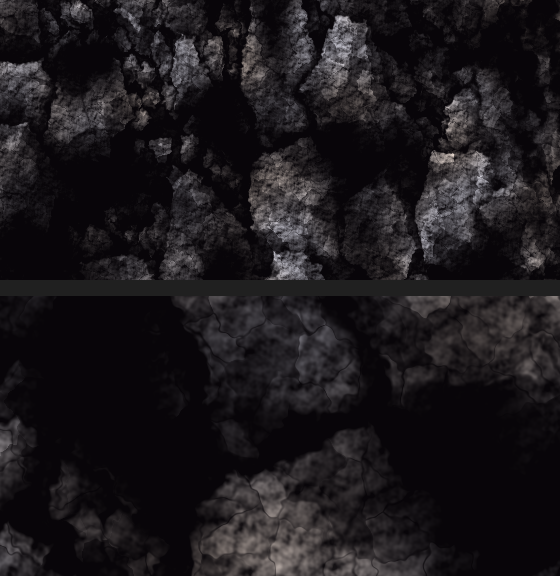
Top: the whole. Bottom: its middle third, enlarged.
Give the GLSL for this texture, as a WebGL 1 fragment shader.

```glsl
precision highp float;
uniform vec2 u_resolution;
const float TAU = 6.2831853;
const vec3 LIGHT = vec3(-0.30, 0.54, 0.79);
const vec3 SHADOW_COLOR = vec3(0.032, 0.021, 0.034);
const vec3 COOL_STONE = vec3(0.98, 0.99, 1.03);
const vec3 WARM_STONE = vec3(1.06, 0.99, 0.91);
const vec2 ROCK_STRETCH = vec2(1.0, 1.5);
const float ROCK_RADIUS = 0.57;
const float SLAB_SIZE = 0.30;
const float BLOCK_SIZE = 0.14;
const float RUBBLE_SIZE = 0.065;
const float EDGE_SOFTNESS = 0.004;
const float LEAN = 0.12;
const float ROUGHNESS = 0.045;
const float GRIT_SCALE = 22.0;
const float GRIT_CONTRAST = 1.1;
const float RELIEF_CONTRAST = 1.5;
const float GAIN = 0.70;
const float BLACK_CUT = 0.035;

float hash(vec2 p) {
  vec3 q = fract(p.xyx * 0.1031);
  q += dot(q, q.yzx + 33.33);
  return fract((q.x + q.y) * q.z);
}
float slopeAt(vec2 cell, vec2 offset) {
  float a = TAU * hash(cell + 71.7);
  return dot(vec2(cos(a), sin(a)), offset);
}
float noise(vec2 p) {
  vec2 i = floor(p), f = p - i, e = vec2(1.0, 0.0);
  vec2 u = f * f * f * (f * (f * 6.0 - 15.0) + 10.0);
  float low = mix(slopeAt(i, f), slopeAt(i + e, f - e), u.x);
  float high = mix(slopeAt(i + e.yx, f - e.yx), slopeAt(i + 1.0, f - 1.0), u.x);
  return mix(low, high, u.y);
}
float fbm(vec2 p) {
  float sum = 0.0, amp = 0.5;
  for (int i = 0; i < 4; i++) {
    sum += amp * noise(p);
    p = mat2(1.6, 1.2, -1.2, 1.6) * p + 17.3;
    amp *= 0.68;
  }
  return sum;
}
float blob(vec2 p, vec2 center, vec2 radius) {
  vec2 q = (p - center) / radius;
  return exp(-dot(q, q));
}
// 1 on the distant, unfocused slope at the right
float farSlope(vec2 p) { return smoothstep(1.88, 2.04, p.x + 0.3 * p.y); }

// Light reaching the cliff: caves and clefts stay dark
float exposure(vec2 p) {
  float e = 1.0 - 0.98 * blob(p, vec2(0.30, 0.37), vec2(0.31, 0.23));
  e *= 1.0 - 0.75 * blob(p, vec2(0.15, 0.02), vec2(0.45, 0.22));
  e *= 1.0 - 0.95 * blob(p, vec2(0.97, 0.92), vec2(0.11, 0.30));
  e *= 1.0 - 0.88 * blob(p, vec2(1.24, 0.38), vec2(0.15, 0.42));
  return e * mix(1.0, 0.6, farSlope(p)) * smoothstep(-0.5, 0.2, noise(p * 3.2 + 4.0));
}
// Flat broken faces of random tone, parted by dark creases
float chips(vec2 p) {
  float first = 9.0, second = 9.0, tone = 0.0;
  for (int k = 0; k < 9; k++) {
    vec2 cell = floor(p) + vec2(mod(float(k), 3.0), floor(float(k) / 3.0)) - 1.0;
    vec2 q = p - cell - vec2(hash(cell + 13.0), hash(cell + 47.0));
    float d = length(q);
    second = min(second, max(d, first));
    if (d < first) tone = hash(cell + 91.0) - 0.5 + 0.6 * slopeAt(cell, q);
    first = min(first, d);
  }
  float inside = smoothstep(0.0, 0.09, second - first);
  return mix(0.65, 1.0 + 0.7 * tone, inside);
}
// Convex faceted stone: x is inner outline distance, y is facet light
vec2 stone(vec2 q, vec2 id) {
  vec2 slope = 0.9 * (vec2(hash(id + 3.1), hash(id + 8.4)) - 0.5);
  float outline = 10.0, height = 0.2 - dot(slope, q), spin = TAU * hash(id + 5.7);
  for (int i = 0; i < 6; i++) {
    float k = float(i), a = spin + (k + 0.5 * hash(id + k * 1.7)) * TAU / 6.0;
    vec2 dir = vec2(cos(a), sin(a));
    float d = ROCK_RADIUS * mix(0.65, 1.1, hash(id + k * 2.3 + 9.0)) - dot(dir, q);
    float steep = mix(0.5, 1.8, hash(id + k * 3.1 + 4.0));
    slope = mix(slope, dir * steep, smoothstep(-0.015, 0.015, height - d * steep));
    height = min(height, d * steep);
    outline = min(outline, d);
  }
  return vec2(outline, max(dot(normalize(vec3(slope, 1.0)), LIGHT), 0.0));
}
// Paints one size of stones; lower ones overlap and shade those above
float addStones(float shade, vec2 p, float size, float cover, float bright) {
  vec2 g = p / (size * ROCK_STRETCH);
  float soft = EDGE_SOFTNESS / size * (1.0 + 2.0 * farSlope(p));
  for (int k = 0; k < 9; k++) {
    vec2 cell = floor(g) + vec2(mod(float(k), 3.0) - 1.0, 1.0 - floor(float(k) / 3.0));
    vec2 id = cell + 100.0 + floor(size * 311.0);
    if (hash(id + 57.0) > cover) continue;
    vec2 q = g - cell - 0.25 - 0.5 * vec2(hash(id), hash(id + 31.0));
    vec2 s = stone(q, id);
    float albedo = mix(0.5, 1.0, hash(id + 83.0)) * (0.95 + 0.25 * q.y);
    shade *= mix(0.28, 1.0, smoothstep(0.0, 0.17, -s.x));
    shade = mix(shade, bright * albedo * (0.08 + s.y), smoothstep(-soft, soft, s.x));
  }
  return shade;
}
void main() {
  vec2 p = gl_FragCoord.xy / u_resolution.y;
  float far = farSlope(p);
  vec2 rough = p + ROUGHNESS * vec2(fbm(p * 11.0), fbm(p * 11.0 + 40.0));
  vec2 leaning = rough + vec2(LEAN * rough.y, 0.0);
  // Rubble, then blocks, then slabs
  float shade = addStones(0.09, leaning, RUBBLE_SIZE, 0.85, 0.75);
  shade = addStones(shade, leaning, BLOCK_SIZE, 0.5, 0.85);
  shade = mix(addStones(shade, leaning, SLAB_SIZE, 0.68, 1.0), shade, far);
  // Broken, gritty surface
  float grit = fbm(p * GRIT_SCALE);
  float relief = grit - fbm(p * GRIT_SCALE + 0.3 * LIGHT.xy);
  float surface = 1.0 + (GRIT_CONTRAST * grit + RELIEF_CONTRAST * relief) * (1.0 - 0.3 * far);
  shade *= clamp(surface, 0.2, 2.0) * chips(leaning * vec2(8.0, 5.5)) * chips(leaning.yx * 19.0);
  // Tone and tint
  float luma = max(GAIN * shade * exposure(rough) - BLACK_CUT, 0.0);
  luma /= 1.0 + 0.55 * luma;
  float warmth = clamp(0.3 + 1.2 * noise(p * 4.0 + 25.0) + 0.4 * far, 0.0, 1.0);
  gl_FragColor = vec4(SHADOW_COLOR + mix(COOL_STONE, WARM_STONE, warmth) * luma, 1.0);
}
```
